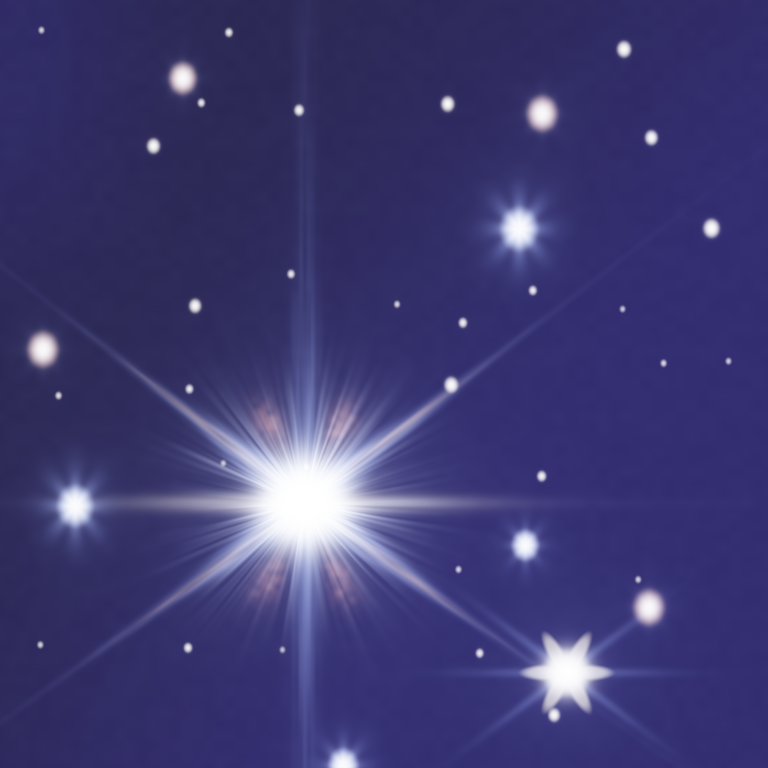
A WebGL 2 fragment shader for this background:

```glsl
#version 300 es
precision highp float;

#define MAIN_STAR vec2(0.397, 0.345)
#define SECOND_STAR vec2(0.738, 0.124)
#define DUSK vec3(0.172, 0.160, 0.335)
#define INDIGO vec3(0.200, 0.180, 0.445)
#define ICE vec3(0.50, 0.62, 1.00)
#define CREAM vec3(1.00, 0.95, 0.80)
#define RUST vec3(0.62, 0.36, 0.26)
#define FIELD_CELLS 9.0
#define FIELD_DENSITY 0.40

uniform vec2 u_resolution;
out vec4 fragColor;

float hash(vec2 p) {
    return fract(sin(dot(p, vec2(127.1, 311.7))) * 43758.5453);
}

float noise(vec2 p) {
    vec2 i = floor(p), f = fract(p);
    f = f * f * (3.0 - 2.0 * f);
    return mix(mix(hash(i), hash(i + vec2(1, 0)), f.x),
               mix(hash(i + vec2(0, 1)), hash(i + vec2(1, 1)), f.x), f.y);
}

float bell(float x) {
    return exp(-x * x);
}

// Coordinates along and across a ray leaving the origin
vec2 alongRay(vec2 p, float degrees) {
    float a = radians(degrees);
    vec2 dir = vec2(cos(a), sin(a));
    return vec2(dot(p, dir), dot(p, vec2(-dir.y, dir.x)));
}

// Round star: white heart, tinted rim, optional rayed blue halo
vec3 roundStar(vec2 p, float radius, vec3 rim, float halo) {
    vec2 q = p * vec2(1.0, 0.86) / radius;
    float d = length(q);
    float rays = 0.65 + 0.35 * cos(8.0 * atan(q.y, q.x + 1e-5));
    vec3 light = rim * smoothstep(1.15, 0.55, d) * 0.9;
    light += 3.0 * bell(d * 1.75);
    return light + halo * ICE * (0.75 * bell(d / 1.5) * rays + 0.15 * exp(-d * 0.7));
}

// Small stars jittered inside grid cells
vec3 starField(vec2 uv) {
    vec2 cell = floor(uv * FIELD_CELLS);
    vec2 jitter = vec2(hash(cell + 3.1), hash(cell + 7.7));
    vec2 p = uv - (cell + 0.2 + 0.6 * jitter) / FIELD_CELLS;
    float size = hash(cell + 19.3);
    float radius = mix(0.0045, 0.0115, size * size);
    float present = step(hash(cell + 41.9), FIELD_DENSITY);
    return present * mix(0.3, 1.0, size) * roundStar(p, radius, CREAM * 0.7, 0.0);
}

// Diagonal arm: broad and streaked near the core, thin far away
vec3 diagonalArm(vec2 p, float degrees) {
    vec2 q = alongRay(p, degrees);
    float l = max(q.x, 0.0);
    float width = 0.004 + 0.024 * exp(-l / 0.11);
    float streak = 0.45 + 0.9 * noise(vec2(l * 22.0, q.y * 190.0 + degrees));
    float strength = 1.25 * bell(l / 0.2) * streak + 0.24 * exp(-l / 0.25);
    vec3 tint = mix(ICE, vec3(1.0, 0.88, 0.84), bell(q.y / width * 1.6) * bell((l - 0.19) / 0.12));
    return tint * strength * bell(q.y / width) * smoothstep(-0.01, 0.03, q.x);
}

vec3 mainStar(vec2 p) {
    float r = length(p);
    vec2 dir = p / max(r, 1e-4);
    vec3 light = vec3(0.0);
    float arms[4] = float[4](37.6, 142.0, 215.8, 324.8);
    for (int i = 0; i < 4; i++) light += diagonalArm(p, arms[i]);

    // Horizontal and vertical spikes
    light += CREAM * 0.95 * bell(p.x / 0.18) * bell(p.y / 0.011);
    light += ICE * 0.12 * exp(-abs(p.x) / 0.25) * bell(p.y / 0.006);
    float strands = 0.4 + noise(vec2(p.x * 190.0, p.y * 9.0));
    float column = 0.65 * bell(p.y / 0.19) + 0.24 * exp(-abs(p.y) / 0.4);
    light += ICE * column * strands * bell(p.x / 0.015);

    // Radial filaments, rusty tufts, core and wide glow
    float filament = noise(dir * 13.0 + r * 6.0) * noise(dir * 29.0 - r * 4.0);
    light += mix(ICE, vec3(1.0), 0.45) * bell(r / 0.105) * (0.2 + 2.6 * filament);
    float tuft = bell((abs(dir.x) - 0.41) / 0.13) * bell((r - 0.108) / 0.03);
    light += RUST * tuft * (0.35 + 0.9 * noise(p * 110.0));
    light += 5.5 * bell(r / 0.046);
    return light + ICE * 0.2 * exp(-r / 0.11);
}

vec3 secondStar(vec2 p) {
    float r = length(p);
    float petals = pow(0.5 + 0.5 * cos(6.0 * atan(p.y, p.x + 1e-5)), 2.0);
    float edge = 0.030 + 0.029 * petals;
    vec3 light = CREAM * 1.1 * smoothstep(edge + 0.006, edge - 0.014, r);
    light += 3.5 * bell(r / 0.024) + ICE * 0.3 * exp(-r / 0.045);
    for (int i = 0; i < 3; i++) {
        vec2 q = alongRay(p, float(i - 1) * 37.0);
        light += ICE * 0.4 * bell(q.x / 0.11) * bell(q.y / 0.006);
    }
    return light;
}

void main() {
    vec2 uv = gl_FragCoord.xy / u_resolution.y;

    // Night sky, bluer toward the lower right and the left rim
    float blue = smoothstep(-0.35, 0.55, uv.x - 0.75 * uv.y + 0.1 * noise(uv * 4.0));
    blue = max(blue, 0.6 * smoothstep(0.3, 0.0, uv.x) * smoothstep(0.5, 0.9, uv.y));
    vec3 sky = mix(DUSK, INDIGO, blue) + 0.012 * (noise(uv * 70.0) - 0.5);

    vec3 light = starField(uv) + mainStar(uv - MAIN_STAR) + secondStar(uv - SECOND_STAR);

    // Blue haloed stars
    light += roundStar(uv - vec2(0.676, 0.702), 0.025, ICE, 1.0);
    light += roundStar(uv - vec2(0.098, 0.341), 0.024, ICE, 1.0);
    light += roundStar(uv - vec2(0.684, 0.290), 0.018, ICE, 0.5);
    light += roundStar(uv - vec2(0.447, 0.003), 0.020, ICE, 0.7);

    // Amber rimmed stars
    light += roundStar(uv - vec2(0.238, 0.898), 0.019, RUST, 0.12);
    light += roundStar(uv - vec2(0.706, 0.852), 0.021, RUST, 0.12);
    light += roundStar(uv - vec2(0.056, 0.545), 0.021, RUST, 0.12);
    light += roundStar(uv - vec2(0.845, 0.209), 0.021, RUST, 0.12);

    fragColor = vec4(1.0 - (1.0 - sky) * exp(-light), 1.0);
}
```
